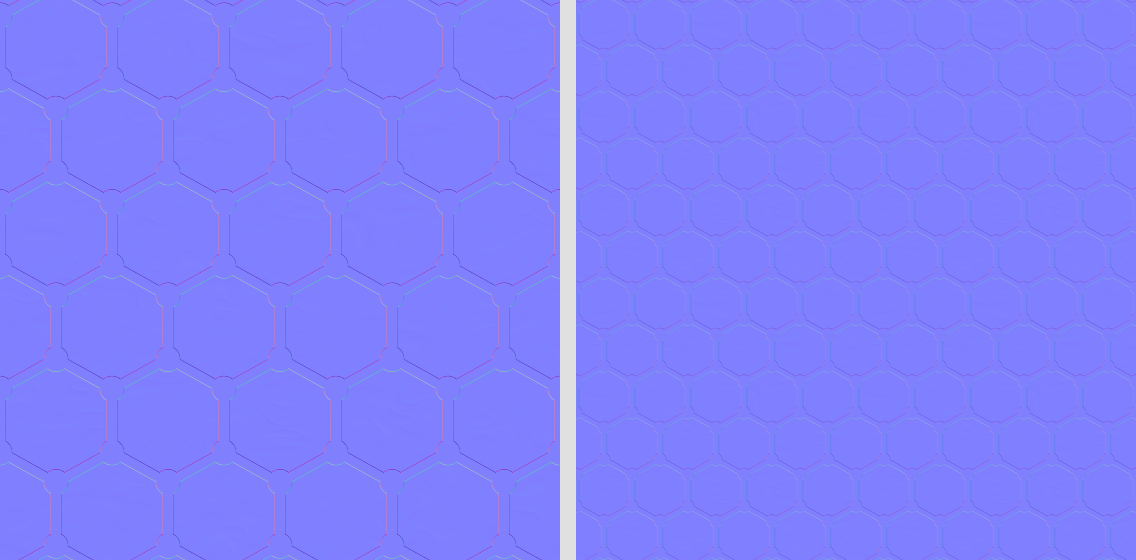
Left: one tile. Right: repeated 2 by 2.
A Shadertoy shader for this texture map:

```glsl
// Tangent-space normal map of flat hexagonal tiles with notched corners, hairline bevels and faint surface wrinkles.

const float COLUMNS = 5.0;              // tiles across
const float ROWS = 6.0;                 // tile rows up, must be even
const float SIDE_GAP = 0.0093;          // half joint beside vertical edges
const float SLANT_GAP = 0.0086;         // half joint beside slanted edges
const float SIDE_NOTCH = 0.0212;        // notch radius at the four side corners
const float TIP_NOTCH = 0.0237;         // notch radius at the top and bottom corners
const float BEVEL_WIDTH = 0.00088;
const float BEVEL_TILT = 0.99;          // horizontal part of the bevel normal
const float ROW_SHIFT = -0.001;         // vertical offset of the whole layout
const float SWELL_HEIGHT = 0.00024;
const float CREASE_HEIGHT = 0.00018;
const vec2 WRINKLE_REPEATS = vec2(15.0, 25.0);
const vec2 PATCH_REPEATS = vec2(9.0, 11.0);

const vec2 PITCH = vec2(1.0 / COLUMNS, 1.0 / ROWS);
const vec2 CORNER = vec2(0.5 * PITCH.x, PITCH.y / 3.0);
const vec2 TIP = vec2(0.0, PITCH.y * 2.0 / 3.0);

// Random unit vector for a lattice point
vec2 latticeGradient(vec2 cell, vec2 period, uint seed) {
    uvec2 c = uvec2(mod(cell, period));
    uint h = c.x * 1597u + c.y * 51749u + seed * 7919u;
    h = (h ^ (h >> 15)) * 739391u;
    h = (h ^ (h >> 13)) * 277803u;
    h ^= h >> 16;
    float angle = float(h & 65535u) * 6.28319 / 65536.0;
    return vec2(cos(angle), sin(angle));
}

// Gradient noise that wraps after a whole period
float gradientNoise(vec2 p, vec2 period, uint seed) {
    vec2 cell = floor(p), f = p - cell;
    vec2 u = f * f * f * (f * (f * 6.0 - 15.0) + 10.0);
    vec2 e = vec2(1.0, 0.0);
    float a = dot(latticeGradient(cell, period, seed), f);
    float b = dot(latticeGradient(cell + e.xy, period, seed), f - e.xy);
    float c = dot(latticeGradient(cell + e.yx, period, seed), f - e.yx);
    float d = dot(latticeGradient(cell + e.xx, period, seed), f - e.xx);
    return mix(mix(a, b, u.x), mix(c, d, u.x), u.y);
}

// Soft swells plus scattered, bent creases
float surfaceHeight(vec2 uv) {
    float patches = gradientNoise(uv * PATCH_REPEATS, PATCH_REPEATS, 1u);
    float bend = gradientNoise(uv * PATCH_REPEATS, PATCH_REPEATS, 2u);
    vec2 p = uv * WRINKLE_REPEATS + vec2(0.5, 1.3) * bend;
    float swell = gradientNoise(p, WRINKLE_REPEATS, 3u);
    float ridge = 1.0 - abs(gradientNoise(p, WRINKLE_REPEATS, 4u));
    float crease = pow(ridge, 6.0) * smoothstep(-0.3, 0.5, patches);
    return SWELL_HEIGHT * swell + CREASE_HEIGHT * crease;
}

vec3 surfaceNormal(vec2 uv) {
    vec2 e = vec2(0.0015, 0.0);
    vec2 slope = vec2(surfaceHeight(uv + e.xy) - surfaceHeight(uv - e.xy),
                      surfaceHeight(uv + e.yx) - surfaceHeight(uv - e.yx)) / (2.0 * e.x);
    return normalize(vec3(-slope, 1.0));
}

// Offset from the centre of the nearest tile in the staggered rows
vec2 tileOffset(vec2 uv) {
    vec2 span = vec2(PITCH.x, 2.0 * PITCH.y);
    vec2 p = uv - vec2(0.0, 0.5 * PITCH.y + ROW_SHIFT);
    vec2 even = mod(p + 0.5 * span, span) - 0.5 * span;
    vec2 odd = mod(p, span) - 0.5 * span;
    vec2 regular = vec2(1.0, 0.8660254 * PITCH.x / PITCH.y);
    return length(even * regular) < length(odd * regular) ? even : odd;
}

// Keep the farther boundary; x is distance, yz its outward direction
vec3 intersect(vec3 a, vec3 b) {
    return a.x > b.x ? a : b;
}

vec3 notch(vec2 p, vec2 center, float radius) {
    vec2 toCenter = center - p;
    float dist = max(length(toCenter), 1e-5);
    return vec3(radius - dist, toCenter / dist);
}

// Signed distance to the tile outline and its outward direction
vec3 tileOutline(vec2 p) {
    vec2 q = abs(p);
    vec2 slant = normalize(vec2(TIP.y - CORNER.y, CORNER.x));
    vec3 edge = vec3(q.x - CORNER.x + SIDE_GAP, 1.0, 0.0);
    edge = intersect(edge, vec3(dot(q - TIP, slant) + SLANT_GAP, slant));
    edge = intersect(edge, notch(q, CORNER, SIDE_NOTCH));
    edge = intersect(edge, notch(q, TIP, TIP_NOTCH));
    edge.yz *= vec2(p.x < 0.0 ? -1.0 : 1.0, p.y < 0.0 ? -1.0 : 1.0);
    return edge;
}

float coverage(float dist, float pixel) {
    return clamp(0.5 - dist / pixel, 0.0, 1.0);
}

void mainImage(out vec4 fragColor, in vec2 fragCoord) {
    vec2 uv = fragCoord / iResolution.xy;
    float pixel = 1.0 / min(iResolution.x, iResolution.y);

    vec3 edge = tileOutline(tileOffset(uv));
    float tile = coverage(edge.x, pixel);
    float face = coverage(edge.x + BEVEL_WIDTH, pixel);

    // Blend flat joint, bevel and tile face
    vec3 bevel = vec3(edge.yz * BEVEL_TILT, sqrt(1.0 - BEVEL_TILT * BEVEL_TILT));
    vec3 normal = mix(vec3(0.0, 0.0, 1.0), bevel, tile - face);
    normal = mix(normal, surfaceNormal(uv), face);

    fragColor = vec4(0.5 + 0.5 * normal, 1.0);
}
```
